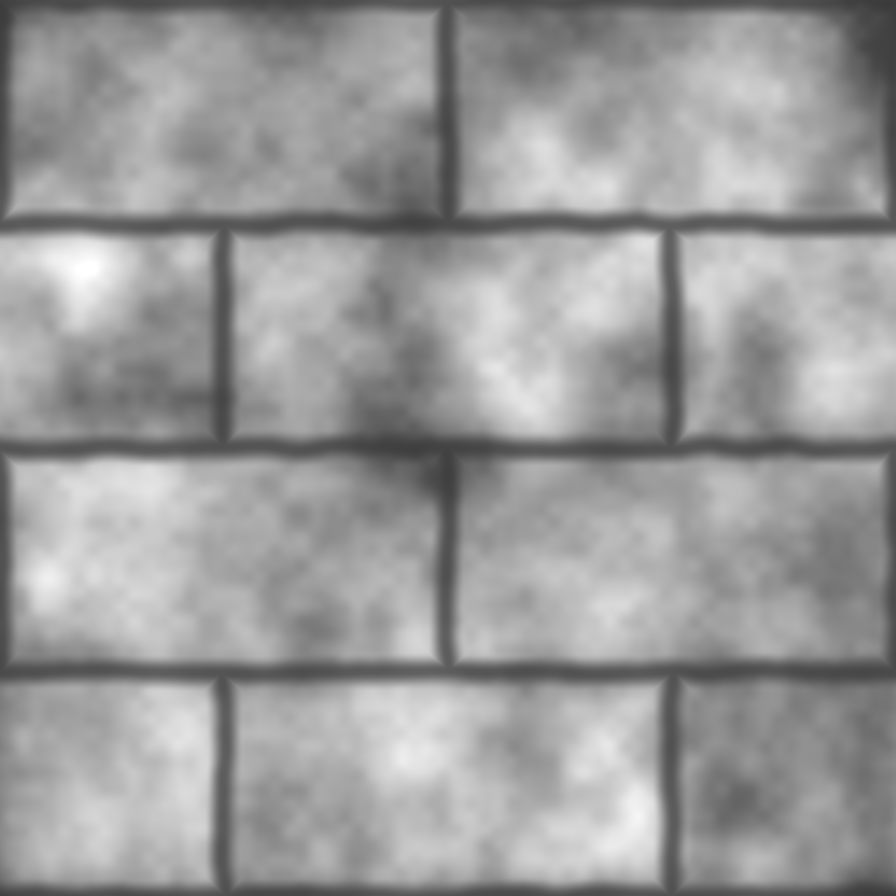
Give the GLSL for this texture, as a three.js fragment shader.

```glsl
// Weathered grey stone bricks in running bond, with soft dark joints
varying vec2 vUv;

float hash(vec2 p) {
  return fract(sin(dot(p, vec2(127.1, 311.7))) * 43758.5453);
}

// Smooth value noise that wraps after "period" cells
float noise(vec2 p, float period) {
  vec2 cell = floor(p);
  vec2 f = fract(p);
  f = f * f * (3.0 - 2.0 * f);
  vec2 a = mod(cell, period);
  vec2 b = mod(cell + 1.0, period);
  return mix(mix(hash(a), hash(vec2(b.x, a.y)), f.x),
             mix(hash(vec2(a.x, b.y)), hash(b), f.x), f.y);
}

// Layered cloudy noise, tiling over the unit square
float clouds(vec2 uv) {
  float sum = 0.0;
  float weight = 0.53;
  float frequency = 8.0;
  for (int i = 0; i < 4; i++) {
    sum += weight * noise(uv * frequency + 0.37, frequency);
    weight *= 0.5;
    frequency *= 2.0;
  }
  return sum;
}

void main() {
  // Slightly uneven joint lines
  vec2 wobble = vec2(noise(vUv * 24.0, 24.0), noise(vUv * 24.0 + 11.0, 24.0)) - 0.5;
  vec2 uv = vUv + 0.006 * wobble;

  // Two bricks across, four rows, even rows shifted by half a brick
  vec2 grid = uv * vec2(2.0, 4.0);
  float row = floor(grid.y);
  grid.x += 0.5 * (1.0 - mod(row, 2.0));
  vec2 brick = mod(floor(grid), vec2(2.0, 4.0));
  vec2 local = fract(grid);

  // Distance to the nearest joint centre, in canvas units
  vec2 edge = min(local, 1.0 - local) / vec2(2.0, 4.0);
  float joint = min(edge.x, edge.y);

  // Mottled stone with a small tone shift per brick
  float mottle = clouds(vUv) - 0.5;
  float tone = 0.05 * (hash(brick + 5.3) - 0.5);
  float stone = 0.69 + 0.9 * mottle + tone;
  stone -= 0.05 * (1.0 - smoothstep(0.01, 0.045, joint));

  // Soft mortar groove
  float mortar = 0.33 + 0.25 * mottle;
  float grey = mix(mortar, stone, smoothstep(0.001, 0.021, joint));

  gl_FragColor = vec4(vec3(clamp(grey, 0.0, 1.0)), 1.0);
}
```
